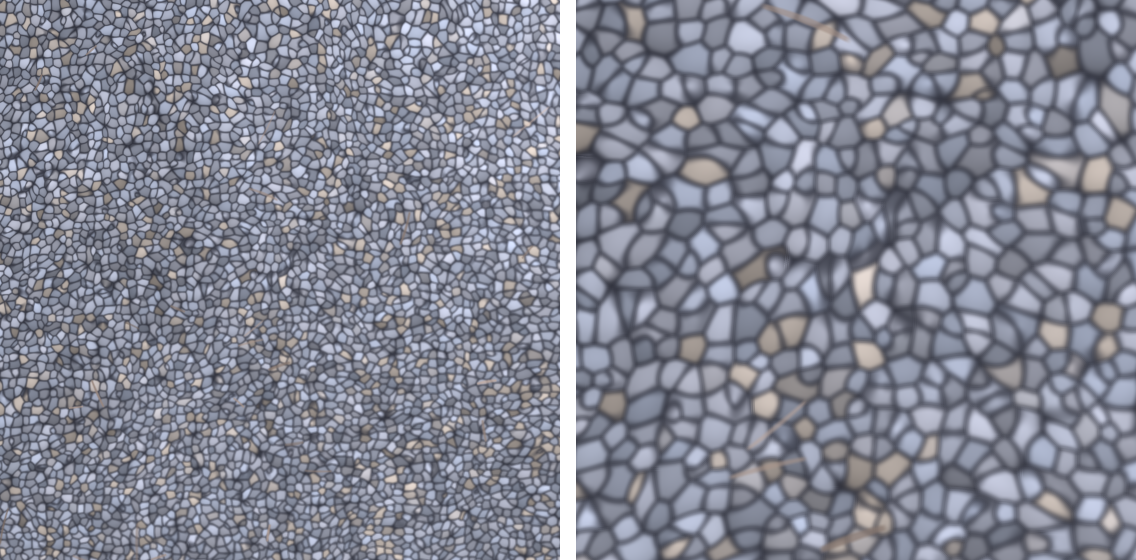
Left, the full canvas; right, a detail of the centre.
Give the GLSL for this texture, as a Shadertoy shader.

```glsl
// Fine blue-grey gravel with a few dry straws, seen with shallow focus.
// Stones are cells of a Voronoi diagram whose seeds each have their own
// elliptic metric; samples are averaged more widely towards the soft corner.
#define GRID 67.0
#define STONE_TONE 0.612
#define TONE_SPREAD 0.36
#define GAP_COLOR vec3(0.165, 0.172, 0.215)
#define STONE_TINT vec3(0.985, 1.0, 1.09)
#define BLUE_TINT vec3(0.93, 1.0, 1.15)
#define TAN_TINT vec3(1.06, 1.0, 0.96)
#define STRAW_COLOR vec3(0.66, 0.58, 0.54)
#define SHARP_RADIUS 0.0007
#define SOFT_RADIUS 0.0014
#define STRAWS 24

vec4 hash4(vec2 p) {
    vec4 q = fract(p.xyxy * vec4(0.1031, 0.1030, 0.0973, 0.1099));
    q += dot(q, q.wzxy + 33.33);
    return fract((q.xxyz + q.yzzw) * q.zywx);
}

float noise(vec2 p) {
    vec2 i = floor(p), f = fract(p);
    f = f * f * (3.0 - 2.0 * f);
    float low = mix(hash4(i).x, hash4(i + vec2(1, 0)).x, f.x);
    float high = mix(hash4(i + vec2(0, 1)).x, hash4(i + vec2(1, 1)).x, f.x);
    return mix(low, high, f.y);
}

mat2 rotation(float angle) {
    float c = cos(angle), s = sin(angle);
    return mat2(c, -s, s, c);
}

// 0 in the sharp upper left, 1 in the soft lower right
float softness(vec2 p) {
    return smoothstep(0.15, 1.5, p.x + 1.0 - p.y);
}

vec3 gravel(vec2 p) {
    // Stones grow towards the top and bend slightly out of rows
    vec2 q = GRID * vec2(p.x, p.y * (1.1 - 0.13 * p.y));
    q += 1.2 * vec2(noise(p * 9.0), noise(p * 9.0 + 40.0)) + 20.0;
    float lean = mix(1.0, -0.15, smoothstep(0.5, 1.4, p.x + p.y));
    vec2 cell = floor(q);

    // Nearest and second nearest seed, each in its own metric
    float nearest = 9.0, second = 9.0;
    vec2 stone = cell, side = vec2(0.0);
    for (int j = -1; j <= 1; j++)
    for (int i = -1; i <= 1; i++) {
        vec2 id = cell + vec2(i, j);
        vec4 h = hash4(id), g = hash4(id + 71.7);
        vec2 local = q - id - 0.08 - 0.84 * h.xy;
        float stretch = mix(1.0, 1.35, h.z);
        float size = mix(0.75, 1.25, g.x);
        vec2 shaped = rotation(lean + 2.2 * (h.w - 0.5)) * local;
        float d = length(shaped * vec2(1.0 / stretch, stretch)) / size;
        if (d < nearest) {
            second = nearest;
            nearest = d;
            stone = id;
            side = local;
        } else {
            second = min(second, d);
        }
    }

    // Stone colour: mostly blue-grey, some bluer, a few tan
    vec4 r = hash4(stone + 133.1);
    float tone = STONE_TONE + TONE_SPREAD * (0.65 * r.x + 0.35 * r.y - 0.5);
    vec3 tint = mix(STONE_TINT, BLUE_TINT, 0.7 * r.z);
    tint = mix(tint, TAN_TINT, smoothstep(0.78, 0.95, r.w));
    float dome = 1.06 - 0.2 * nearest * nearest + 0.1 * clamp(side.y, -0.6, 0.6);

    // Dark gaps between stones, deepest where several meet
    float soft = 0.1 * softness(p);
    float cover = smoothstep(-0.09 - soft, 0.31 + soft, second - nearest);
    cover *= 1.0 - 0.6 * smoothstep(0.62, 0.98, nearest);
    return mix(GAP_COLOR, tone * dome * tint, cover);
}

// Thin, slightly bent straw: cover in x, random tone in y
vec2 straw(vec2 p, float index, float pixel) {
    vec4 h = hash4(vec2(index, 7.3)), g = hash4(vec2(index, 51.9));
    vec2 local = rotation(6.2832 * h.z) * (p - h.xy);
    float halfLength = mix(0.013, 0.045, h.w * h.w);
    float along = local.x / halfLength;
    local.y += (g.x - 0.5) * 0.12 * halfLength * along * along;
    float width = mix(0.0008, 0.0021, g.y) * (1.0 - 0.4 * abs(along));
    float blur = pixel + 0.0015 * softness(p);
    float cover = 1.0 - smoothstep(width - 0.5 * blur, width + blur, abs(local.y));
    cover *= 1.0 - smoothstep(0.85, 1.05, abs(along));
    return vec2(cover * mix(0.45, 0.9, g.z), g.w);
}

void mainImage(out vec4 fragColor, in vec2 fragCoord) {
    vec2 p = fragCoord / iResolution.y;
    float pixel = 1.0 / iResolution.y;

    // Focus blur and antialiasing in one 3 by 3 average
    float radius = mix(SHARP_RADIUS, SOFT_RADIUS, softness(p));
    vec3 color = vec3(0.0);
    for (int j = -1; j <= 1; j++)
    for (int i = -1; i <= 1; i++)
        color += gravel(p + radius * vec2(i, j)) / 9.0;

    // Scattered straws
    for (int k = 0; k < STRAWS; k++) {
        vec2 s = straw(p, float(k) + 1.0, pixel);
        color = mix(color, STRAW_COLOR * mix(0.7, 1.2, s.y), s.x);
    }

    // Broad light: brighter upper right, darker left, faint patches
    float light = 0.97 + 0.13 * smoothstep(0.8, 1.9, p.x + p.y);
    light += 0.1 * (noise(p * 7.0 + 3.0) - 0.5) + 0.03 * p.x;
    fragColor = vec4(clamp(color * light, 0.0, 1.0), 1.0);
}
```
